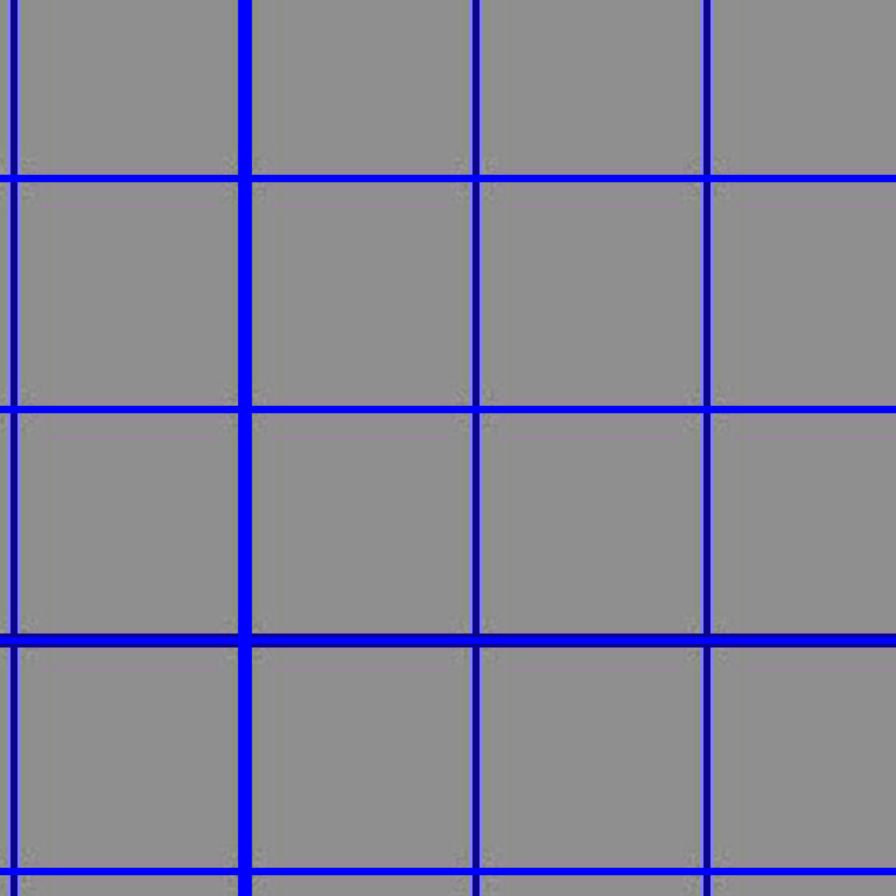
This pattern is drawn by a WebGL 1 fragment shader. Its source:

```glsl
precision highp float;
// Blue ruled grid on grey, with one heavy line each way and faint colour fringes.
uniform vec2 u_resolution;

vec2 gradientAt(vec2 cell) {
  float angle = 6.2832 * fract(sin(dot(cell, vec2(127.1, 311.7))) * 4375.85);
  return vec2(cos(angle), sin(angle));
}

float gradientNoise(vec2 p) {
  vec2 i = floor(p), f = fract(p);
  vec2 w = f * f * (3.0 - 2.0 * f);
  float a = dot(gradientAt(i), f);
  float b = dot(gradientAt(i + vec2(1, 0)), f - vec2(1, 0));
  float c = dot(gradientAt(i + vec2(0, 1)), f - vec2(0, 1));
  float d = dot(gradientAt(i + vec2(1, 1)), f - vec2(1, 1));
  return mix(mix(a, b, w.x), mix(c, d, w.x), w.y);
}

// Coverage of a band of the given half width, softened over one edge width
float band(float dist, float halfWidth, float edge) {
  return clamp((halfWidth - abs(dist)) / edge + 0.5, 0.0, 1.0);
}

void main() {
  // The canvas is 128 units wide; lines repeat every 33 units
  vec2 p = gl_FragCoord.xy / u_resolution * 128.0;
  vec2 edge = max(128.0 / u_resolution, vec2(0.2));
  vec2 offset = p - vec2(2.0, 3.5);
  vec2 id = floor(offset / 33.0 + 0.5);
  vec2 d = offset - 33.0 * id;
  vec2 heavy = 1.0 - step(0.5, abs(id - 1.0));

  vec3 blue = vec3(0.0, 0.0, 1.0);
  vec3 navy = vec3(0.04, 0.02, 0.54);
  vec3 mauve = vec3(0.61, 0.52, 0.63);
  vec3 olive = vec3(0.54, 0.57, 0.48);
  vec3 color = vec3(0.56);

  // Compression fringes beside the lines and speckle around crossings
  float clearOfVertical = smoothstep(3.2, 4.0, abs(d.x));
  color = mix(color, mauve, 0.75 * band(d.y + 4.0, 0.22, edge.y) * clearOfVertical);
  color = mix(color, mauve, 0.4 * band(abs(d.y) - 1.3, 0.4, edge.y));
  color = mix(color, olive, 0.65 * band(abs(d.x) - 1.5, 0.4, edge.x));
  color = mix(color, olive, 0.4 * band(d.x - 5.0, 0.2, edge.x));
  float nearCrossing = 1.0 - smoothstep(2.0, 4.5, max(abs(d.x), abs(d.y)));
  color += 0.1 * nearCrossing * gradientNoise(p * 1.6);

  // Thin vertical lines: navy core with pale blue sides
  float thin = 1.0 - heavy.x;
  color = mix(color, vec3(0.51, 0.50, 0.98), thin * band(d.x, 0.95, edge.x));
  color = mix(color, navy, thin * band(d.x, 0.5, edge.x));

  // Horizontal lines: the heavy one has navy rims
  color = mix(color, mix(blue, navy, heavy.y), band(d.y, 0.5 + 0.5 * heavy.y, edge.y));
  color = mix(color, blue, band(d.y, 0.5, edge.y));

  // Heavy vertical line on top
  color = mix(color, blue, heavy.x * band(d.x, 1.0, edge.x));

  gl_FragColor = vec4(color, 1.0);
}
```
